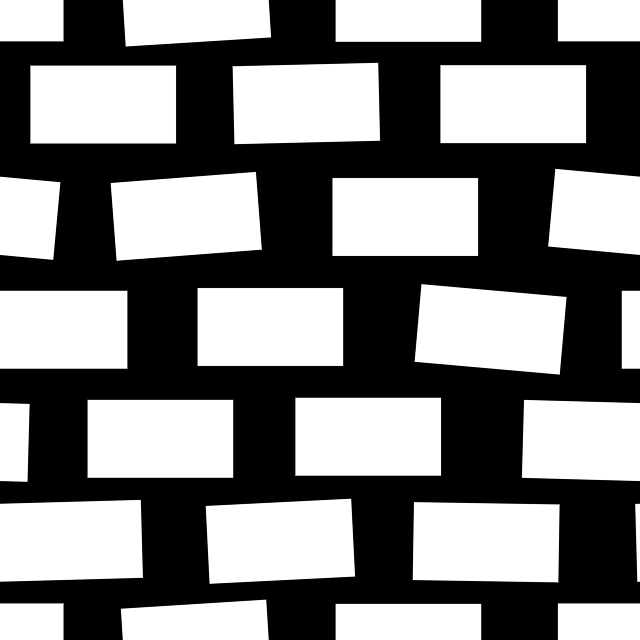
A three.js fragment shader for this pattern:

```glsl
varying vec2 vUv;

const float TAU = 6.2831853;
const vec2 GRID = vec2(3.0, 6.0);
const vec2 BRICK_HALF = vec2(0.1138, 0.0609);
const vec3 MORTAR = vec3(0.0);
const vec3 BRICK = vec3(1.0);

float hash(vec2 p) {
  return fract(sin(dot(p, vec2(127.1, 311.7))) * 43758.5453);
}

vec2 rotate(vec2 p, float angle) {
  float c = cos(angle);
  float s = sin(angle);
  return vec2(c * p.x + s * p.y, c * p.y - s * p.x);
}

float boxDistance(vec2 p, vec2 halfSize) {
  vec2 d = abs(p) - halfSize;
  return length(max(d, 0.0)) + min(max(d.x, d.y), 0.0);
}

// Brick centre in cell units: half-step stagger, slow row drift, small jitter
vec2 brickCentre(vec2 cell, vec2 id) {
  float stagger = 0.86 - 0.5 * mod(id.y, 2.0);
  vec2 drift = vec2(0.1, 0.0625) * cos(TAU * (id.y - 5.0) / GRID.y);
  vec2 jitter = vec2(hash(id + 3.7), hash(id + 8.3)) - 0.5;
  return cell + vec2(stagger, -0.047) + drift + jitter * vec2(0.11, 0.05);
}

// Some bricks lie straight, the others lean mostly clockwise
float brickTilt(vec2 id) {
  float lean = mix(-0.115, 0.08, hash(id + 17.9));
  return lean * step(0.43, hash(id + 5.1));
}

float wallDistance(vec2 uv, vec2 grid, vec2 halfSize) {
  vec2 base = floor(uv * grid);
  float nearest = 1.0;
  for (int y = -1; y <= 1; y++) {
    for (int x = -1; x <= 1; x++) {
      vec2 cell = base + vec2(float(x), float(y));
      vec2 id = mod(cell, grid);
      vec2 offset = uv - brickCentre(cell, id) / grid;
      float d = boxDistance(rotate(offset, brickTilt(id)), halfSize);
      nearest = min(nearest, d);
    }
  }
  return nearest;
}

void main() {
  float d = wallDistance(vUv, GRID, BRICK_HALF);
  float coverage = 1.0 - smoothstep(-0.001, 0.001, d);
  gl_FragColor = vec4(mix(MORTAR, BRICK, coverage), 1.0);
}
```
